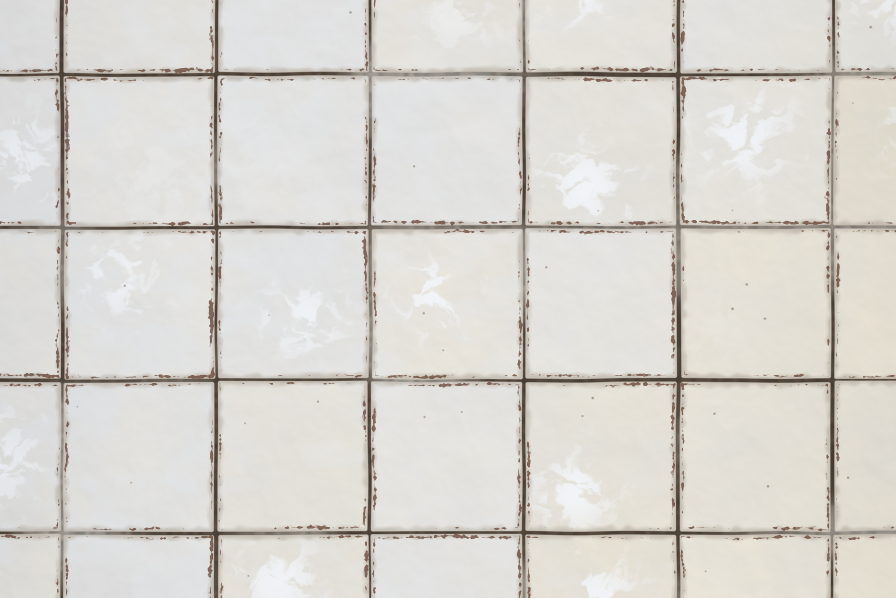
A Shadertoy shader for this texture:

```glsl
// Hand-glazed cream square tiles in a straight grid with thin dark joints.
// Each tile is a slightly wobbly rounded box with its own tint; noise adds
// sparse chipped rims, cloudy glaze, rippled window reflections and pinholes.

float hash(vec2 p) {
    vec3 q = fract(p.xyx * vec3(0.1031, 0.1030, 0.0973));
    q += dot(q, q.yzx + 33.33);
    return fract((q.x + q.y) * q.z);
}

vec2 hash2(vec2 p) {
    return vec2(hash(p + 17.3), hash(p + 71.9));
}

float noise(vec2 p) {
    vec2 i = floor(p), f = fract(p);
    f = f * f * (3.0 - 2.0 * f);
    return mix(mix(hash(i), hash(i + vec2(1, 0)), f.x),
               mix(hash(i + vec2(0, 1)), hash(i + vec2(1, 1)), f.x), f.y);
}

float fbm(vec2 p) {
    float sum = 0.0, amp = 0.533;
    for (int i = 0; i < 4; i++) {
        sum += amp * noise(p);
        p = mat2(1.6, 1.2, -1.2, 1.6) * p + 7.1;
        amp *= 0.5;
    }
    return sum;
}

float roundedBox(vec2 p, vec2 halfSize, float radius) {
    vec2 q = abs(p) - halfSize + radius;
    return length(max(q, 0.0)) + min(max(q.x, q.y), 0.0) - radius;
}

// Soft reflection broken into ripples, placed at random inside a tile
float reflection(vec2 p, vec2 id, float leftness) {
    vec2 seed = id * 13.7 + 50.0;
    vec2 centre = (hash2(id + 41.0) - 0.5) * 0.5;
    vec2 warp = vec2(fbm(p * 5.0 + seed), fbm(p * 5.0 + seed + 31.0)) - 0.5;
    float spot = exp(-dot(p - centre, p - centre) * mix(30.0, 8.0, hash(id + 5.0)));
    float ripple = fbm((p + warp * 0.3) * vec2(11.0, 15.0) + seed);
    float strength = smoothstep(0.4, 0.9, hash(id + 23.0) + 0.35 * leftness);
    return strength * smoothstep(0.5, 0.72, ripple + 0.3 * spot - 0.1) * sqrt(spot);
}

// Bare clay showing along the rim, in short thin runs
float rimChips(vec2 p, vec2 id, float inset) {
    vec2 seed = id * 9.3 + 80.0;
    float runs = noise(p * 4.0 + seed) + 0.35 * noise(p * 13.0 + seed);
    float grain = noise(p * 38.0 + seed) * 0.6 + noise(p * 75.0 + seed) * 0.4;
    float band = abs(inset - 0.012 - 0.016 * noise(p * 9.0 + seed));
    float level = grain + 0.8 * (runs - 0.85) - band * 32.0;
    return smoothstep(0.30, 0.62, level);
}

// Rare dark pinholes
float pinholes(vec2 p, vec2 id, float pixel) {
    float mask = 0.0;
    for (int i = 0; i < 3; i++) {
        vec2 key = id + float(i) * 19.0 + 100.0;
        float radius = 0.003 + 0.005 * hash(key);
        float d = length(p - (hash2(key) - 0.5) * 0.85) - radius;
        mask = max(mask, smoothstep(pixel, -pixel, d) * step(0.6, hash(key + 3.0)));
    }
    return mask;
}

void mainImage(out vec4 fragColor, in vec2 fragCoord) {
    vec2 uv = fragCoord / iResolution.xy;
    vec2 grid = (fragCoord / iResolution.y - vec2(0.1035, 0.109)) / vec2(0.2578, 0.2555);
    float pixel = 1.0 / (iResolution.y * 0.256);
    float leftness = 1.0 - uv.x;

    // Tile outline, slightly misplaced and uneven
    vec2 id = floor(grid);
    vec2 wobble = vec2(noise(grid * 3.0 + 20.0), noise(grid * 3.0 + 60.0)) - 0.5;
    vec2 p = fract(grid) - 0.5 + wobble * 0.008 + (hash2(id) - 0.5) * 0.008;
    float d = roundedBox(p, vec2(0.4925) - 0.004 * hash2(id + 9.0), 0.014);
    float inset = -d;
    vec2 seed = id * 5.3 + 40.0;

    // Glaze: cool on the left, warmer to the right and bottom
    float warmth = 0.42 + 0.7 * (hash(id + 2.0) - 0.5) + 0.9 * (uv.x - 0.5) + 0.3 * (0.5 - uv.y);
    float cloud = fbm(p * 2.5 + seed);
    vec3 glaze = mix(vec3(0.883, 0.885, 0.883), vec3(0.897, 0.873, 0.822),
                     clamp(warmth + 0.5 * (cloud - 0.5), 0.0, 1.0));
    glaze *= 0.997 + 0.015 * hash(id + 6.0) + 0.025 * (cloud - 0.5);

    // Faint relief lit from above
    float relief = fbm(p * 6.0 + seed) - fbm((p + vec2(0.01, 0.025)) * 6.0 + seed);
    glaze += relief * 0.06;

    // Window reflections and a milky haze
    float haze = smoothstep(0.45, 0.75, fbm(p * vec2(4.0, 6.0) + seed + 9.0));
    glaze = mix(glaze, vec3(0.89, 0.90, 0.915), 0.6 * leftness * haze);
    glaze = mix(glaze, vec3(0.95, 0.965, 0.985), 0.85 * reflection(p, id, leftness));

    // Worn rim, chips and pinholes
    float rim = smoothstep(0.045, 0.0, inset + 0.03 * (noise(p * 18.0 + seed) - 0.5));
    glaze = mix(glaze, vec3(0.70, 0.66, 0.61), 0.6 * rim);
    glaze = mix(glaze, vec3(0.42, 0.29, 0.23), 0.8 * rimChips(p, id, inset));
    glaze = mix(glaze, vec3(0.50, 0.43, 0.37), 0.65 * pinholes(p, id, pixel));

    // Joints: soft shadow with stretches of pale grey filler
    float filler = smoothstep(0.5, 0.8, noise(grid * vec2(1.3, 1.7) + 33.0));
    vec3 joint = mix(vec3(0.31, 0.265, 0.225), vec3(0.58, 0.56, 0.53), filler);
    joint *= 0.88 + 0.24 * noise(grid * 30.0 + 90.0);
    vec3 color = mix(glaze, joint, smoothstep(-0.9 * pixel, 0.7 * pixel, d));

    // Slight falloff towards the sides
    float side = abs(uv.x - 0.54);
    color *= 1.005 - 0.28 * side * side * side;
    fragColor = vec4(clamp(color, 0.0, 1.0), 1.0);
}
```
